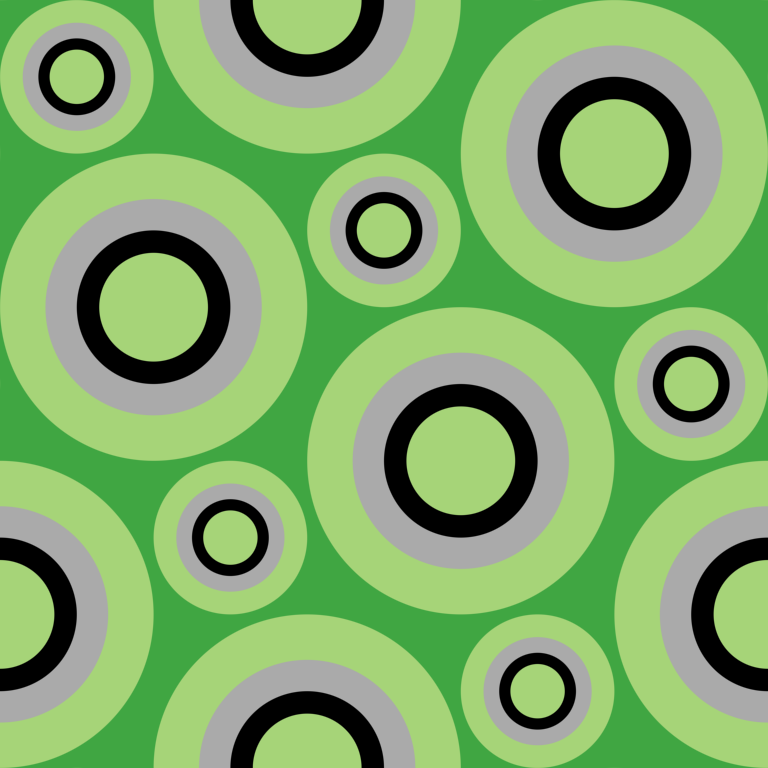
Give the GLSL for this pattern, as a WebGL 2 fragment shader.

```glsl
#version 300 es
precision highp float;

uniform vec2 u_resolution;
out vec4 fragColor;

const float CELLS = 5.0;  // grid cells across and down one tile

const vec3 GREEN = vec3(0.25, 0.65, 0.26);
const vec3 LIME  = vec3(0.65, 0.83, 0.47);
const vec3 GREY  = vec3(0.665);
const vec3 BLACK = vec3(0.0);

// Distance between two points on the wrapping tile
float wrappedDistance(vec2 a, vec2 b) {
    vec2 d = a - b;
    return length(d - CELLS * round(d / CELLS));
}

// Antialiased coverage of a disc
float disc(float dist, float radius, float soft) {
    return 1.0 - smoothstep(-soft, soft, dist - radius);
}

// Concentric target, painted from the outside in
vec3 paintTarget(vec3 base, float dist, float radius, float soft) {
    vec3 color = mix(base, LIME, disc(dist, radius, soft));
    color = mix(color, GREY, disc(dist, 0.704 * radius, soft));
    color = mix(color, BLACK, disc(dist, 0.5 * radius, soft));
    return mix(color, LIME, disc(dist, 0.354 * radius, soft));
}

void main() {
    vec2 p = CELLS * gl_FragCoord.xy / u_resolution;
    float soft = 0.8 * CELLS / min(u_resolution.x, u_resolution.y);
    vec3 color = GREEN;

    // One large and one small target per row, each row shifted by two cells
    for (float row = 0.0; row < CELLS; row++) {
        vec2 largeCenter = vec2(2.0 - 2.0 * row, row);
        vec2 smallCenter = largeCenter + vec2(1.5, 0.5);
        color = paintTarget(color, wrappedDistance(p, largeCenter), 1.0, soft);
        color = paintTarget(color, wrappedDistance(p, smallCenter), 0.5, soft);
    }

    fragColor = vec4(color, 1.0);
}
```
